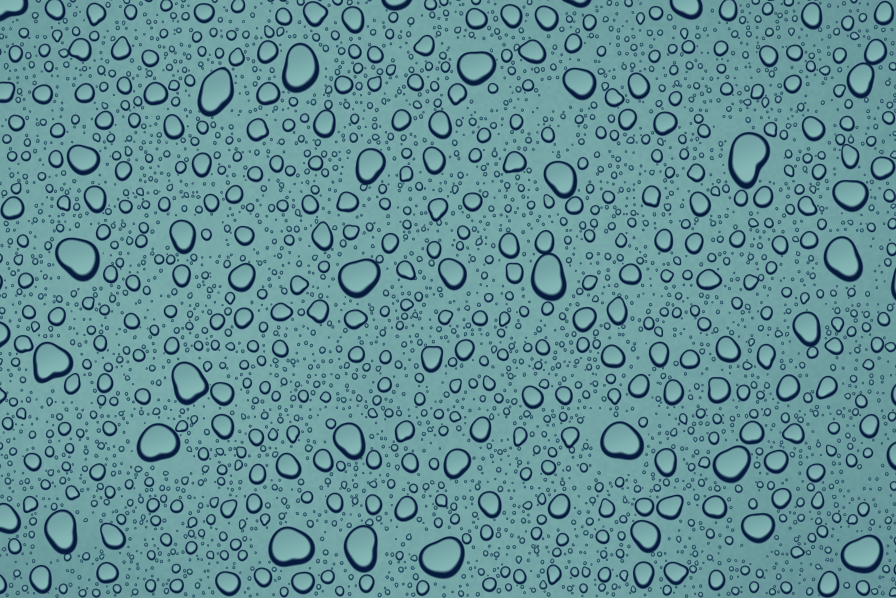
Write a WebGL 1 fragment shader that draws this texture.

```glsl
precision highp float;
uniform vec2 u_resolution;

// Layers of drops: cell size, smallest radius, largest radius, chance per cell
const vec4 LARGE = vec4(0.160, 0.023, 0.037, 0.62);
const vec4 MEDIUM = vec4(0.063, 0.010, 0.0215, 0.92);
const vec4 SMALL = vec4(0.029, 0.0042, 0.0092, 0.85);
const vec4 TINY = vec4(0.0135, 0.0016, 0.0036, 0.72);

const vec3 PALE = vec3(0.485, 0.675, 0.672);
const vec3 DIM = vec3(0.385, 0.565, 0.585);
const vec3 GLOW = vec3(0.52, 0.715, 0.71);
const vec3 NAVY = vec3(0.025, 0.10, 0.23);
const vec3 SLATE = vec3(0.11, 0.25, 0.34);

vec3 hash3(vec2 p) {
  vec3 q = fract(p.xyx * vec3(0.1031, 0.1030, 0.0973));
  q += dot(q, q.yxz + 33.33);
  return fract((q.xxy + q.yzz) * q.zyx);
}

float valueNoise(vec2 p) {
  vec2 i = floor(p), f = fract(p);
  f = f * f * (3.0 - 2.0 * f);
  float low = mix(hash3(i).x, hash3(i + vec2(1.0, 0.0)).x, f.x);
  float high = mix(hash3(i + vec2(0.0, 1.0)).x, hash3(i + 1.0).x, f.x);
  return mix(low, high, f.y);
}

float layerSeed(vec4 layer) { return layer.x * 917.0; }

// Every row slides sideways by a random amount to hide the grid
float rowShift(float row, vec4 layer) {
  return hash3(vec2(row, layerSeed(layer) + 5.7)).x;
}

vec2 cellNear(vec2 p, vec4 layer, vec2 offset) {
  float row = floor(p.y / layer.x) + offset.y;
  return vec2(floor(p.x / layer.x + rowShift(row, layer)) + offset.x, row);
}

// Centre and radius of the drop in a cell; radius is negative when empty
vec3 dropIn(vec2 id, vec4 layer) {
  vec3 rnd = hash3(id + layerSeed(layer));
  float exists = step(hash3(id + layerSeed(layer) + 71.3).x, layer.w);
  float radius = mix(layer.y, layer.z, pow(rnd.z, 1.4));
  vec2 jitter = (rnd.xy - 0.5) * (1.0 - 2.15 * radius / layer.x);
  vec2 centre = id + 0.5 + jitter - vec2(rowShift(id.y, layer), 0.0);
  return vec3(centre * layer.x, mix(-1.0, radius, exists));
}

float clearance(vec2 p, vec4 layer) {
  float gap = 1.0;
  for (int j = -1; j <= 1; j++) {
    for (int i = -1; i <= 1; i++) {
      vec3 drop = dropIn(cellNear(p, layer, vec2(i, j)), layer);
      if (drop.z > 0.0) gap = min(gap, length(p - drop.xy) - 1.15 * drop.z);
    }
  }
  return gap;
}

// Free space left by all layers coarser than the given cell size
float roomAt(vec2 p, float cell) {
  float gap = 1.0;
  if (cell < LARGE.x) gap = min(gap, clearance(p, LARGE));
  if (cell < MEDIUM.x) gap = min(gap, clearance(p, MEDIUM));
  if (cell < SMALL.x) gap = min(gap, clearance(p, SMALL));
  return gap;
}

// Uneven blob, sometimes drawn out to a point
float blobDistance(vec2 q, float radius, vec3 rnd) {
  q *= vec2(1.04, 0.95);
  float angle = atan(q.y, q.x + 1e-6);
  vec3 phase = rnd * 6.2832;
  float wobble = mix(0.04, 0.13, smoothstep(0.006, 0.035, radius));
  float edge = 1.0 + wobble * (cos(2.0 * angle + phase.x) + 0.5 * cos(3.0 * angle + phase.y));
  float tip = pow(max(cos(angle - phase.z), 0.0), 9.0);
  edge += 0.36 * tip * step(0.83, fract(rnd.x * 7.3 + rnd.y * 3.1));
  return length(q) - radius * edge;
}

vec3 paintDrop(vec3 base, vec2 q, float radius, vec3 rnd, float px) {
  float d = blobDistance(q, radius, rnd);
  vec2 dir = q / (length(q) + 1e-5);
  float weight = 1.0 + 0.6 * dot(dir, vec2(0.25, -0.95));
  float rimWidth = 0.0012 + 0.165 * radius * weight;
  float soft = 0.6 * px + 0.12 * rimWidth;
  float inside = 1.0 - smoothstep(-soft, soft, d);
  float core = 1.0 - smoothstep(-1.5 * soft, 1.5 * soft, d + rimWidth);
  float light = smoothstep(-0.8, 0.7, dot(q, vec2(0.3, -0.9)) / radius);
  vec3 body = mix(mix(DIM, PALE, 0.6), GLOW, light);
  vec3 rim = mix(SLATE, NAVY, smoothstep(0.002, 0.010, radius));
  return mix(base, mix(rim, body, core), inside);
}

vec3 paintLayer(vec3 color, vec2 p, vec4 layer, float px) {
  for (int j = -1; j <= 1; j++) {
    for (int i = -1; i <= 1; i++) {
      vec2 id = cellNear(p, layer, vec2(i, j));
      vec3 drop = dropIn(id, layer);
      vec2 q = p - drop.xy;
      if (drop.z < 0.0 || length(q) > 1.7 * drop.z + 2.0 * px) continue;
      float radius = min(drop.z, 0.9 * roomAt(drop.xy, layer.x));
      if (radius < 0.75 * layer.y) continue;
      color = paintDrop(color, q, radius, hash3(id + 13.7), px);
    }
  }
  return color;
}

// Misty glass with soft shading toward the corners
vec3 glass(vec2 p, vec2 uv) {
  float shade = 0.85 - 1.1 * dot(uv - vec2(0.42, 0.52), uv - vec2(0.42, 0.52));
  shade += 0.35 * (valueNoise(p * 3.0) - 0.5) + 0.25 * (valueNoise(p * 170.0) - 0.5);
  return mix(DIM, PALE, clamp(shade, 0.0, 1.0));
}

void main() {
  float px = 1.0 / u_resolution.y;
  vec2 p = gl_FragCoord.xy * px;
  vec3 color = glass(p, gl_FragCoord.xy / u_resolution);
  color = paintLayer(color, p, TINY, px);
  color = paintLayer(color, p, SMALL, px);
  color = paintLayer(color, p, MEDIUM, px);
  color = paintLayer(color, p, LARGE, px);
  gl_FragColor = vec4(color, 1.0);
}
```
